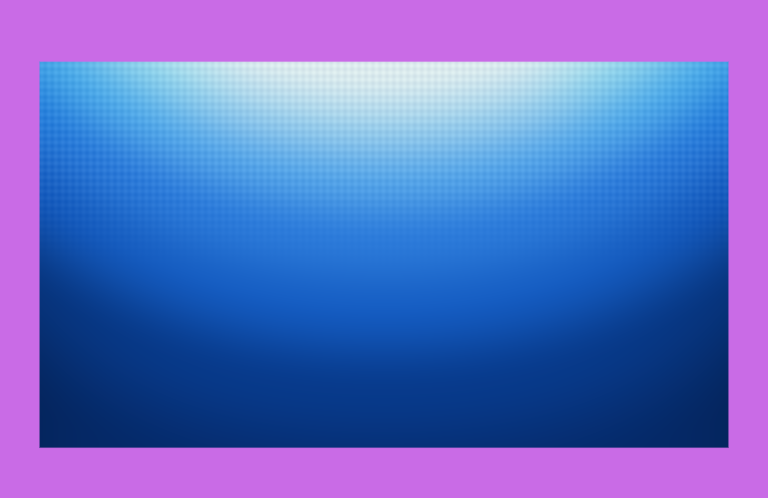
Write a Shadertoy shader that draws this background.

```glsl
// Vertical colour ramp, from pale light (0) to deep water (1)
vec3 depthColor(float d) {
    vec3 c = mix(vec3(0.86, 0.92, 0.93), vec3(0.63, 0.82, 0.92), smoothstep(0.02, 0.19, d));
    c = mix(c, vec3(0.34, 0.65, 0.91), smoothstep(0.13, 0.33, d));
    c = mix(c, vec3(0.18, 0.49, 0.86), smoothstep(0.28, 0.47, d));
    c = mix(c, vec3(0.08, 0.36, 0.76), smoothstep(0.42, 0.68, d));
    c = mix(c, vec3(0.03, 0.23, 0.55), smoothstep(0.62, 0.86, d));
    return mix(c, vec3(0.02, 0.17, 0.43), smoothstep(0.82, 1.12, d));
}

// Fine diagonal lattice, from -1 to 1
float lattice(vec2 p) {
    vec2 wave = cos(6.2832 * p / 0.014);
    return 0.5 * (wave.x + wave.y);
}

float boxDistance(vec2 p, vec2 halfSize) {
    vec2 q = abs(p) - halfSize;
    return length(max(q, 0.0)) + min(max(q.x, q.y), 0.0);
}

void mainImage(out vec4 fragColor, in vec2 fragCoord) {
    vec2 uv = fragCoord / iResolution.xy;
    float aspect = iResolution.x / iResolution.y;
    vec2 low = vec2(0.0515, 0.101);
    vec2 high = vec2(0.9485, 0.876);
    vec2 panel = (uv - low) / (high - low);
    float side = 2.0 * panel.x - 1.0;
    float depth = 1.0 - panel.y;

    // Light pool: the ramp sinks sooner towards the sides
    float sink = 0.34 * side * side * (1.0 - 0.45 * depth);
    vec3 color = depthColor(depth + sink);

    // Cyan tint at the upper flanks, darkening at the sides
    float flank = smoothstep(0.35, 0.7, abs(side)) * (1.0 - smoothstep(0.0, 0.3, depth));
    color += flank * vec3(-0.04, 0.02, 0.0);
    color *= 1.0 - 0.14 * pow(abs(side), 4.0) * smoothstep(0.1, 0.8, depth);

    // Lattice fades out with depth
    float fade = 1.0 - smoothstep(0.25, 0.56, depth);
    color += 0.035 * fade * lattice(vec2(uv.x * aspect, uv.y)) * vec3(1.0, 0.9, 0.6);

    // Panel on a flat mauve frame
    vec2 center = 0.5 * (low + high);
    vec2 scale = vec2(aspect, 1.0);
    float edge = boxDistance((uv - center) * scale, 0.5 * (high - low) * scale);
    float pixel = 1.0 / iResolution.y;
    float inside = 1.0 - smoothstep(-pixel, pixel, edge);
    fragColor = vec4(mix(vec3(0.79, 0.42, 0.90), color, inside), 1.0);
}
```
